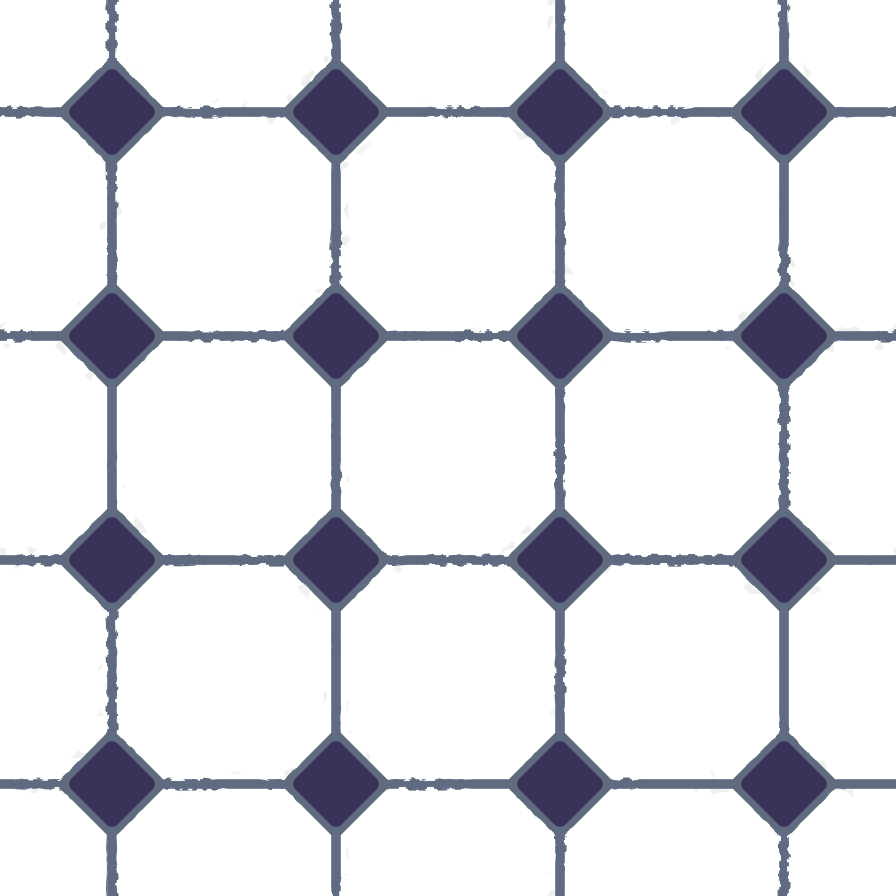
Give the GLSL for this pattern, as a three.js fragment shader.

```glsl
#define REPEATS 4.0
#define LINE_HALF 0.0215
#define INSET_HALF 0.1455
#define INSET_ROUND 0.036
#define GROUT_WIDTH 0.031
#define NICK_DEPTH 0.008
#define CHIP_REACH 0.034
#define CHIP_SHADE 0.06
#define TILE_COLOR vec3(1.0)
#define GROUT_COLOR vec3(0.37, 0.42, 0.50)
#define INSET_COLOR vec3(0.22, 0.20, 0.34)

varying vec2 vUv;

// Unit gradient at a lattice point, wrapped to the period
vec2 latticeGradient(vec2 cell, float period) {
  vec2 c = mod(cell, period);
  vec3 h = fract(vec3(c.xyx) * vec3(0.1031, 0.1030, 0.0973));
  h += dot(h, h.yzx + 33.33);
  float angle = 6.28318 * fract((h.x + h.y) * h.z);
  return vec2(cos(angle), sin(angle));
}

// Gradient noise that tiles over the canvas
float wrappedNoise(vec2 uv, float period) {
  vec2 p = uv * period + 0.37;
  vec2 i = floor(p);
  vec2 f = p - i;
  vec2 u = f * f * f * (f * (f * 6.0 - 15.0) + 10.0);
  vec2 e = vec2(0.0, 1.0);
  float n00 = dot(latticeGradient(i, period), f);
  float n10 = dot(latticeGradient(i + e.yx, period), f - e.yx);
  float n01 = dot(latticeGradient(i + e.xy, period), f - e.xy);
  float n11 = dot(latticeGradient(i + e.yy, period), f - e.yy);
  return mix(mix(n00, n10, u.x), mix(n01, n11, u.x), u.y);
}

float roundedBox(vec2 p, float halfSide, float radius) {
  vec2 q = abs(p) - halfSide + radius;
  return length(max(q, 0.0)) + min(max(q.x, q.y), 0.0) - radius;
}

float coverage(float dist, float blur) {
  return 1.0 - smoothstep(-blur, blur, dist);
}

void main() {
  vec2 grid = vUv * REPEATS;
  vec2 p = fract(grid) - 0.5;
  vec2 diagonal = vec2(p.x + p.y, p.x - p.y) * 0.70711;
  float blur = 0.7 * max(fwidth(grid.x), fwidth(grid.y));

  // Stepped nicks, gathered in worn patches
  float grain = wrappedNoise(vUv, 96.0);
  float nick = smoothstep(0.10, 0.18, grain) - smoothstep(0.10, 0.18, -grain);
  float worn = smoothstep(-0.15, 0.25, wrappedNoise(vUv, 17.0));
  float wear = NICK_DEPTH * nick * worn;

  // Straight joints and the diamond frame
  float joint = min(abs(p.x), abs(p.y)) - LINE_HALF + wear;
  float frame = roundedBox(diagonal, INSET_HALF + GROUT_WIDTH, 0.004);
  float grout = min(joint, frame + 0.3 * wear);
  float inset = roundedBox(diagonal, INSET_HALF, INSET_ROUND);

  // Faint chips beside the grout
  float flake = smoothstep(0.22, 0.27, wrappedNoise(vUv, 59.0));
  float chipped = smoothstep(0.08, 0.16, wrappedNoise(vUv, 13.0));
  float chip = flake * chipped * coverage(grout - CHIP_REACH, 0.006);

  vec3 color = TILE_COLOR - CHIP_SHADE * chip;
  color = mix(color, GROUT_COLOR, coverage(grout, blur));
  color = mix(color, INSET_COLOR, coverage(inset, blur));
  gl_FragColor = vec4(color, 1.0);
}
```
